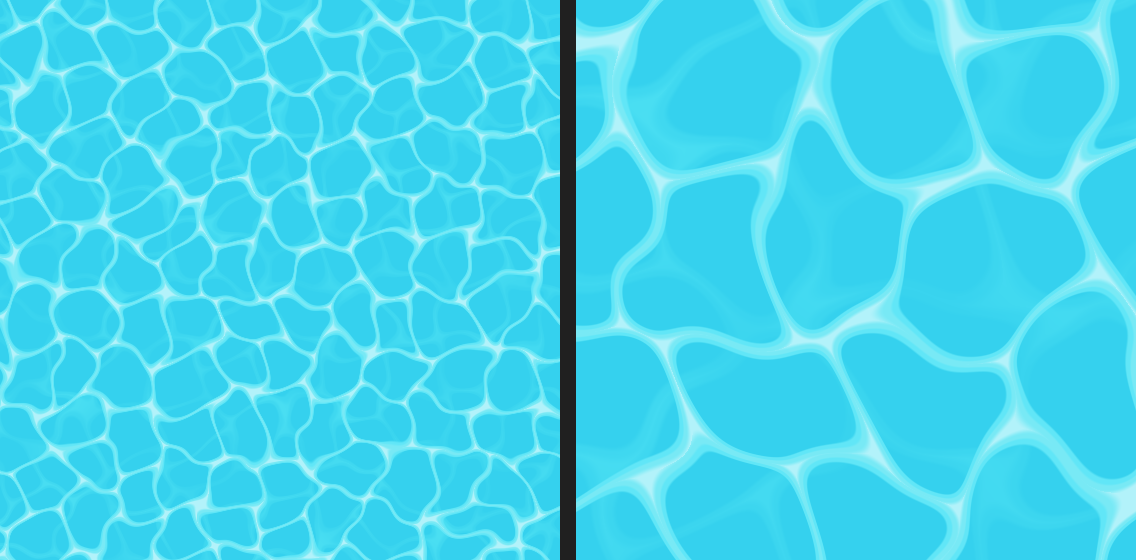
Left: the whole. Right: its middle third, enlarged.
This texture is drawn by a Shadertoy shader. Its source:

```glsl
// Sunlit pool water: a bright caustic net over a fainter, deeper one.

#define CELLS 10.6         // cells across the canvas
#define JITTER 0.76        // irregularity of the cells
#define LINE_WIDTH 0.042   // half width of the bright lines, in cells
#define DEEP_WIDTH 0.042   // half width of the faint lines, in cells
#define ROUNDING 14.0      // lower values give rounder cell corners
#define WAVE 0.085         // strength of the small bends
#define SWELL 0.09         // strength of the large bends
#define WATER vec3(0.207, 0.820, 0.932)
#define DEEP_LIGHT vec3(0.31, 0.885, 0.955)
#define LINE_EDGE vec3(0.38, 0.902, 0.968)
#define LINE_CORE vec3(0.47, 0.914, 0.962)
#define GLINT vec3(0.70, 0.95, 0.98)

vec2 hash2(vec2 p) {
    vec2 q = vec2(dot(p, vec2(127.1, 311.7)), dot(p, vec2(269.5, 183.3)));
    return fract(sin(q) * 43758.545);
}

// Layered sines that bend straight cell borders into ripples
vec2 ripple(vec2 p, float seed) {
    vec2 swell = sin(p.yx * vec2(2.5, 2.3) + 0.8 * sin(p * 1.3 + seed) + seed);
    vec2 q = mat2(0.8, 0.6, -0.6, 0.8) * p;
    vec2 wave = sin(q.yx * vec2(6.9, 6.4) + 1.4 * sin(p * 1.1 + seed) + seed * 2.0);
    return p + SWELL * swell + WAVE * wave;
}

vec2 cellPoint(vec2 cell, float seed) {
    return cell + 0.5 + JITTER * (hash2(cell + seed * 17.0) - 0.5);
}

// Smoothed distance to the cell borders; negative inside the junctions
float netDistance(vec2 p, float seed, float rounding) {
    vec2 home = floor(p);
    vec2 nearest = vec2(0.0);
    float best = 1e3;
    for (int y = -1; y <= 1; y++)
    for (int x = -1; x <= 1; x++) {
        vec2 r = cellPoint(home + vec2(x, y), seed) - p;
        float d2 = dot(r, r);
        if (d2 < best) { best = d2; nearest = r; }
    }
    float sum = 0.0;
    for (int y = -2; y <= 2; y++)
    for (int x = -2; x <= 2; x++) {
        vec2 r = cellPoint(home + vec2(x, y), seed) - p;
        vec2 gap = r - nearest;
        if (dot(gap, gap) > 1e-5) {
            float d = dot(0.5 * (r + nearest), normalize(gap));
            sum += exp(-rounding * d);
        }
    }
    return -log(max(sum, 1e-9)) / rounding;
}

// 1 below the limit, 0 above it, with a soft step between
float inside(float d, float limit, float blur) {
    return 1.0 - smoothstep(limit - blur, limit + blur, d);
}

void mainImage(out vec4 fragColor, in vec2 fragCoord) {
    vec2 p = fragCoord / iResolution.y * CELLS;
    float blur = max(0.6 * CELLS / iResolution.y, 0.006);
    vec3 color = WATER;

    // Faint deep net, fading in and out in patches
    float deep = netDistance(ripple(p * 0.97 + 31.0, 4.0), 2.0, 13.0);
    float patches = 0.5 + 0.5 * sin(p.x * 2.3 + 2.0 * sin(p.y * 1.3))
                              * sin(p.y * 2.1 + 2.0 * sin(p.x * 1.1));
    float glow = inside(deep, DEEP_WIDTH, 0.016);
    float wisp = inside(deep, -0.005, 0.025);
    color = mix(color, DEEP_LIGHT, mix(0.2, 0.75, patches) * (0.6 * glow + 0.5 * wisp));

    // Bright surface net with slightly uneven line width
    float net = netDistance(ripple(p, 1.0), 1.0, ROUNDING);
    float uneven = 0.004 * sin(p.x * 3.1 + 2.0 * sin(p.y * 2.3));
    color = mix(color, LINE_EDGE, inside(net, LINE_WIDTH + uneven, blur));
    color = mix(color, LINE_CORE, inside(net, LINE_WIDTH * 0.4 + uneven, blur));

    // Pale glints where lines meet
    color = mix(color, GLINT, inside(net, -0.017, 0.016));

    fragColor = vec4(color, 1.0);
}
```
